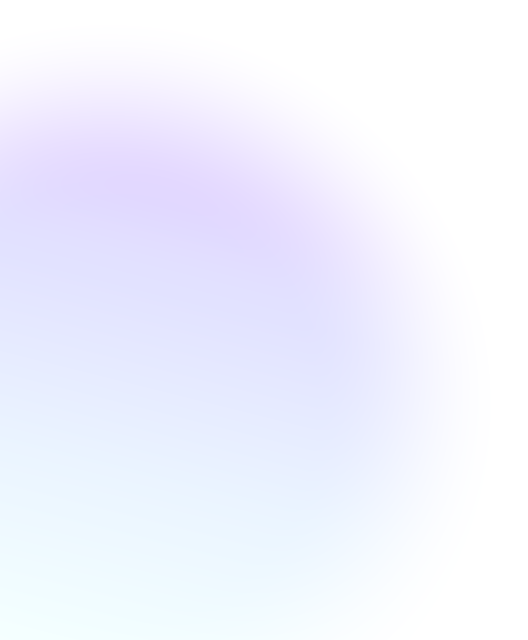
A Shadertoy shader for this background:

```glsl
// Soft blurred disc with a tilted violet-to-ice gradient on white.
#define DISC_CENTER vec2(0.169, 0.358)
#define DISC_RADIUS 0.472
#define DISC_BLUR 0.150
#define GRADIENT_TILT 0.25
#define VIOLET vec3(0.882, 0.832, 1.0)
#define PERIWINKLE vec3(0.886, 0.886, 1.0)
#define SKY vec3(0.920, 0.957, 1.0)
#define ICE vec3(0.953, 0.998, 1.0)
#define PAPER vec3(1.0)

// Colour along the tilted axis, from the top (0) downwards.
vec3 discColor(float depth) {
    vec3 color = mix(VIOLET, PERIWINKLE, smoothstep(0.18, 0.40, depth));
    color = mix(color, SKY, clamp((depth - 0.39) / 0.30, 0.0, 1.0));
    return mix(color, ICE, clamp((depth - 0.69) / 0.28, 0.0, 1.0));
}

// Coverage of a disc whose rim fades evenly inwards and outwards.
float softDisc(vec2 p, vec2 center, float radius, float blur) {
    float rimDistance = length(p - center) - radius;
    return 1.0 - smoothstep(-blur, blur, rimDistance);
}

void mainImage(out vec4 fragColor, in vec2 fragCoord) {
    // Units of the canvas height, origin at the lower left.
    vec2 p = fragCoord / iResolution.y;

    float depth = 1.0 - p.y - GRADIENT_TILT * p.x;
    float coverage = softDisc(p, DISC_CENTER, DISC_RADIUS, DISC_BLUR);

    fragColor = vec4(mix(PAPER, discColor(depth), coverage), 1.0);
}
```
